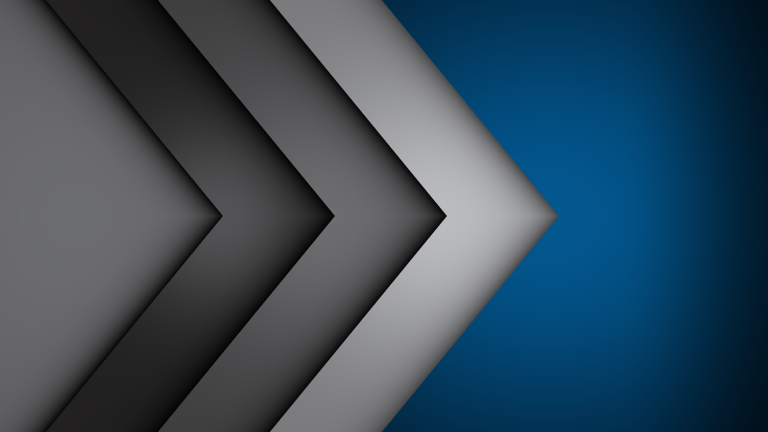
This background is drawn by a Shadertoy shader. Its source:

```glsl
// Four overlapping grey chevrons pointing right over a glowing blue backdrop.

const float SLOPE = 0.82;    // horizontal run of an edge per unit of height
const float SPACING = 0.2593; // distance between neighbouring tips

// Signed distance to a chevron's right edge, positive inside.
float chevron(vec2 p, float tip) {
    return (tip - p.x - SLOPE * abs(p.y - 0.5)) / length(vec2(1.0, SLOPE));
}

// Radial blue light, dimmed towards the right border.
vec3 backdrop(vec2 p, float width) {
    float radius = length((p - vec2(1.27, 0.5)) * vec2(0.85, 1.0));
    float glow = 1.0 - smoothstep(0.02, 0.85, radius);
    vec3 blue = mix(vec3(0.005, 0.10, 0.17), vec3(0.01, 0.34, 0.56), glow);
    float border = smoothstep(-0.08, 0.36, width - p.x);
    return blue * mix(0.42, 1.0, border);
}

// Grey level of a layer: a soft light around its centre.
float layerLight(vec2 p, vec2 centre, float bright, float dim, float reach) {
    float r = length(p - centre) / reach;
    return mix(dim, bright, exp(-r * r));
}

void mainImage(out vec4 fragColor, in vec2 fragCoord) {
    vec2 p = fragCoord / iResolution.y;
    float pixel = 1.0 / iResolution.y;
    vec3 color = backdrop(p, iResolution.x / iResolution.y);

    // Per layer, left to right: bright grey, dim grey, light reach, edge grey
    vec4 layers[4] = vec4[4](
        vec4(0.43, 0.36, 0.50, 0.02),
        vec4(0.33, 0.13, 0.23, 0.01),
        vec4(0.43, 0.24, 0.36, 0.02),
        vec4(0.74, 0.47, 0.36, 0.28));

    // Paint from the rearmost chevron to the front one
    for (int i = 3; i >= 0; i--) {
        vec4 layer = layers[i];
        float tip = 0.516 + SPACING * float(i);
        float d = chevron(p, tip);
        vec2 centre = vec2(i == 0 ? 0.2 : tip - SPACING, 0.5);
        float grey = layerLight(p, centre, layer.x, layer.y, layer.z);

        // Shade that deepens towards the right edge
        float shade = exp(-max(d, 0.0) / 0.034);
        grey = mix(grey, min(layer.w, grey), shade);

        vec3 tint = grey * mix(vec3(1.02, 0.98, 0.99), vec3(0.99, 0.995, 1.015),
                               smoothstep(0.12, 0.3, grey));
        color = mix(color, tint, smoothstep(-0.7 * pixel, 0.7 * pixel, d));
    }

    fragColor = vec4(color, 1.0);
}
```
